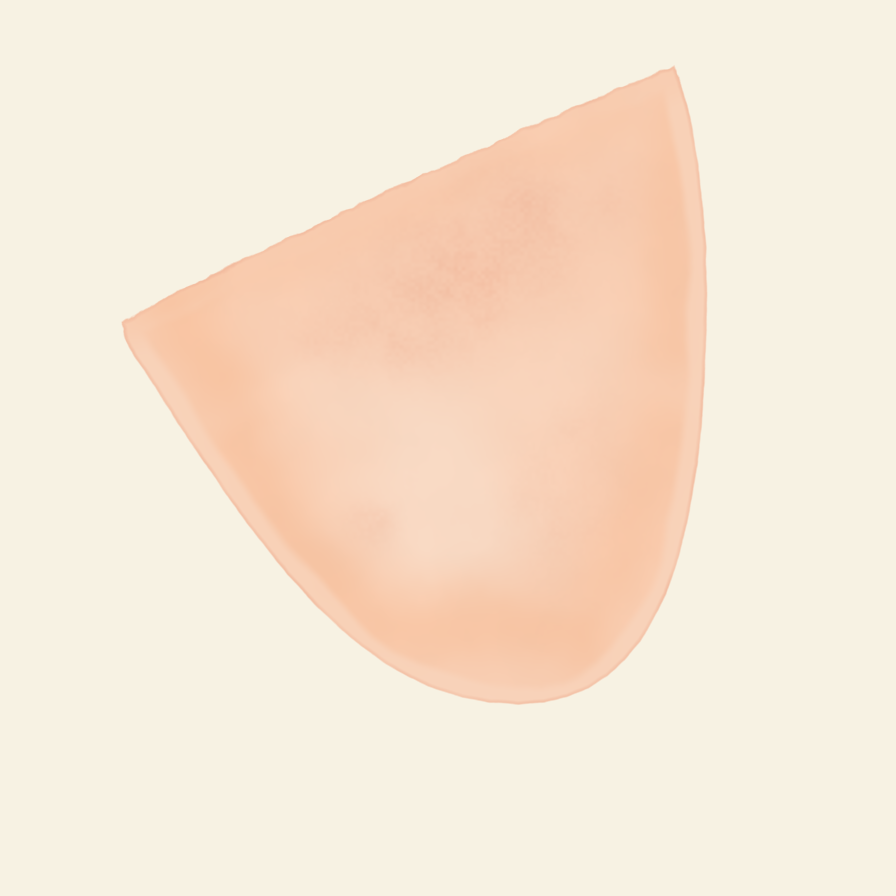
This background is drawn by a three.js fragment shader. Its source:

```glsl
// Draws a tilted, rounded wedge of peach watercolour on cream paper.
varying vec2 vUv;

const vec3 PAPER = vec3(0.969, 0.949, 0.890);
const vec3 PALE = vec3(0.973, 0.851, 0.765);
const vec3 PEACH = vec3(0.973, 0.808, 0.702);
const vec3 APRICOT = vec3(0.969, 0.758, 0.620);
const vec3 ROSE = vec3(0.941, 0.710, 0.600);
const vec2 TOP_LEFT = vec2(0.135, 0.641);
const vec2 TOP_RIGHT = vec2(0.753, 0.928);

// Hash and noise
float hash(vec2 p) {
  vec3 q = fract(vec3(p.xyx) * 0.1031);
  q += dot(q, q.yzx + 33.33);
  return fract((q.x + q.y) * q.z);
}

float noise(vec2 p) {
  vec2 i = floor(p);
  vec2 f = fract(p);
  f = f * f * (3.0 - 2.0 * f);
  float low = mix(hash(i), hash(i + vec2(1.0, 0.0)), f.x);
  float high = mix(hash(i + vec2(0.0, 1.0)), hash(i + 1.0), f.x);
  return mix(low, high, f.y);
}

float fbm(vec2 p) {
  float sum = 0.0;
  float weight = 0.5;
  for (int i = 0; i < 5; i++) {
    sum += weight * noise(p);
    p = mat2(1.6, 1.2, -1.2, 1.6) * p + 17.3;
    weight *= 0.5;
  }
  return sum;
}

// Adds a cubic curve to the outline: x is squared distance, y is the side
void addCurve(vec2 p, vec2 a, vec2 b, vec2 c, vec2 d, inout vec2 outline) {
  vec2 last = a;
  for (int i = 1; i <= 16; i++) {
    float t = float(i) / 16.0;
    float s = 1.0 - t;
    vec2 next = s * s * s * a + 3.0 * s * s * t * b + 3.0 * s * t * t * c + t * t * t * d;
    vec2 edge = next - last;
    vec2 w = p - last;
    vec2 off = w - edge * clamp(dot(w, edge) / dot(edge, edge), 0.0, 1.0);
    outline.x = min(outline.x, dot(off, off));
    bvec3 crossing = bvec3(p.y >= last.y, p.y < next.y, edge.x * w.y > edge.y * w.x);
    if (all(crossing) || all(not(crossing))) outline.y = -outline.y;
    last = next;
  }
}

// Signed distance to the wedge, negative inside
float wedge(vec2 p) {
  vec2 right = vec2(0.789, 0.674);
  vec2 bottom = vec2(0.579, 0.214);
  vec2 left = vec2(0.159, 0.589);
  vec2 outline = vec2(10.0, 1.0);
  addCurve(p, TOP_RIGHT, vec2(0.771, 0.889), vec2(0.789, 0.779), right, outline);
  addCurve(p, right, vec2(0.789, 0.388), vec2(0.736, 0.214), bottom, outline);
  addCurve(p, bottom, vec2(0.404, 0.214), vec2(0.293, 0.380), left, outline);
  addCurve(p, left, vec2(0.146, 0.609), vec2(0.137, 0.623), TOP_LEFT, outline);
  addCurve(p, TOP_LEFT, vec2(0.326, 0.741), vec2(0.560, 0.848), TOP_RIGHT, outline);
  return outline.y * sqrt(outline.x);
}

// Soft washes: an oval blot and a straight brush stroke
float blot(vec2 p, vec2 centre, vec2 radius) {
  vec2 q = (p - centre) / radius;
  return exp(-dot(q, q));
}

float stroke(vec2 p, vec2 a, vec2 b, float width) {
  vec2 w = p - a;
  vec2 e = b - a;
  vec2 q = (w - e * clamp(dot(w, e) / dot(e, e), 0.0, 1.0)) / width;
  return exp(-dot(q, q));
}

void main() {
  vec2 p = vUv;
  vec2 slope = normalize(TOP_RIGHT - TOP_LEFT);
  float topDepth = dot(TOP_LEFT - p, vec2(-slope.y, slope.x));
  float awayFromTop = smoothstep(0.0, 0.05, topDepth);

  // Outline, rougher along the straight top
  float ragged = mix(0.007, 0.002, awayFromTop);
  float d = wedge(p) + ragged * (fbm(p * 55.0) - 0.48);
  vec2 q = p + 0.05 * (vec2(fbm(p * 9.0), fbm(p * 9.0 + 40.0)) - 0.48);

  // Pale middle and deeper pools near the sides
  float light = blot(q, vec2(0.48, 0.50), vec2(0.10, 0.11));
  light += 0.8 * blot(q, vec2(0.53, 0.40), vec2(0.09, 0.07));
  light += 0.45 * blot(q, vec2(0.35, 0.56), vec2(0.09, 0.05));
  light += 0.4 * blot(q, vec2(0.63, 0.58), vec2(0.08, 0.08));
  float deep = stroke(q, vec2(0.20, 0.65), vec2(0.235, 0.58), 0.050);
  deep += 0.9 * stroke(q, vec2(0.27, 0.50), vec2(0.375, 0.35), 0.040);
  deep += 0.85 * stroke(q, vec2(0.43, 0.305), vec2(0.65, 0.285), 0.042);
  deep += 0.75 * stroke(q, vec2(0.755, 0.85), vec2(0.745, 0.62), 0.042);
  deep += 0.75 * stroke(q, vec2(0.74, 0.51), vec2(0.69, 0.36), 0.050);
  deep += 0.4 * stroke(q, vec2(0.25, 0.68), vec2(0.68, 0.87), 0.030);
  vec3 paint = mix(PEACH, PALE, min(light, 1.0));
  paint = mix(paint, APRICOT, 0.8 * min(deep, 1.0));

  // Grainy rose blooms
  float bloom = blot(q, vec2(0.50, 0.69), vec2(0.10, 0.065));
  bloom += 0.7 * blot(q, vec2(0.60, 0.78), vec2(0.09, 0.045));
  bloom += 0.45 * blot(q, vec2(0.40, 0.62), vec2(0.07, 0.04));
  bloom += 0.4 * blot(q, vec2(0.65, 0.44), vec2(0.07, 0.10));
  bloom += 0.4 * blot(q, vec2(0.425, 0.42), vec2(0.028, 0.025));
  float cloud = smoothstep(0.25, 0.7, fbm(p * 17.0 + 5.0));
  float grain = 0.75 + 0.5 * (noise(p * 230.0) - 0.5);
  paint = mix(paint, ROSE, min(bloom, 1.0) * (0.35 + 0.6 * cloud) * grain * 0.85);
  paint += 0.022 * (fbm(p * 13.0 + 80.0) - 0.48);

  // Pale rim and thin dried edge
  float rimWidth = 0.018 + 0.012 * (noise(p * 14.0) - 0.5);
  float rim = smoothstep(-rimWidth - 0.007, -rimWidth + 0.005, d) * awayFromTop;
  paint = mix(paint, mix(PEACH, PALE, 0.55), 0.75 * rim);
  float dried = smoothstep(-0.005, -0.001, d) * (0.3 + 0.4 * noise(p * 35.0));
  paint = mix(paint, ROSE, dried);

  float cover = 1.0 - smoothstep(-0.0012, 0.0012, d);
  gl_FragColor = vec4(mix(PAPER, paint, cover), 1.0);
}
```
